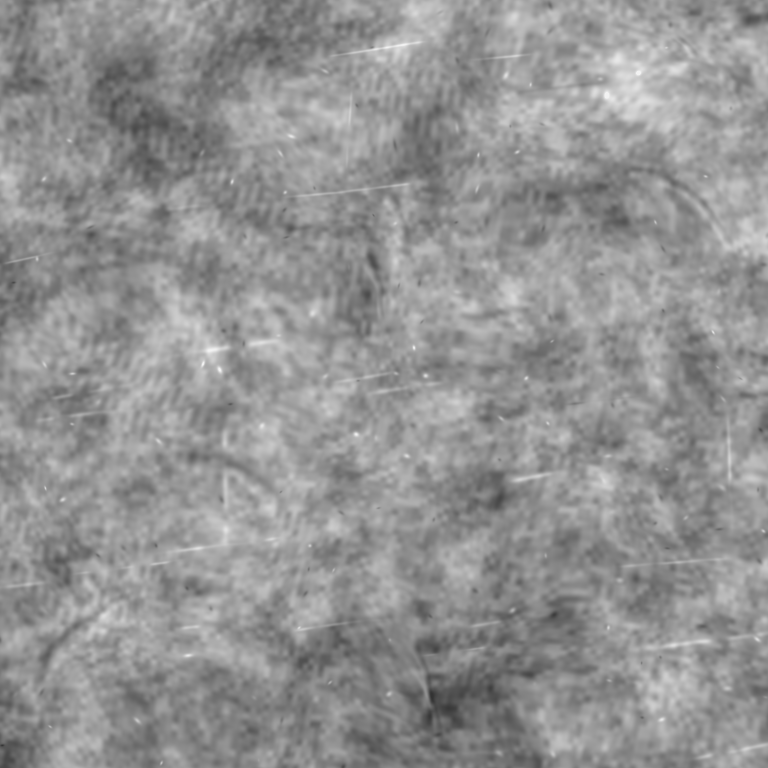
This texture is drawn by a WebGL 1 fragment shader. Its source:

```glsl
precision highp float;
uniform vec2 u_resolution;

#define BASE_TONE 0.566
#define MOTTLE 0.150
#define STREAK_AMOUNT 0.075
#define CRACK_DEPTH 0.17
#define CRACK_WIDTH 0.0065
#define SCRATCH_LIGHT 0.15
#define SCRATCH_TILT 0.14
#define SPECK_LIGHT 0.30
#define SPECK_GRID 26.0
#define CRACKS 12
#define SCRATCHES 28

float hash(vec2 p) {
  return fract(sin(dot(p, vec2(127.1, 311.7))) * 43758.5453);
}

vec2 hash2(vec2 p) {
  return vec2(hash(p), hash(p + 57.3));
}

mat2 rotation(float angle) {
  float c = cos(angle), s = sin(angle);
  return mat2(c, -s, s, c);
}

// Value noise centred on zero
float noise(vec2 p) {
  vec2 cell = floor(p), f = fract(p);
  f = f * f * (3.0 - 2.0 * f);
  float low = mix(hash(cell), hash(cell + vec2(1.0, 0.0)), f.x);
  float high = mix(hash(cell + vec2(0.0, 1.0)), hash(cell + 1.0), f.x);
  return mix(low, high, f.y) - 0.5;
}

// Cloudy patches down to fine grain, nearly equal in strength
float mottle(vec2 p) {
  float sum = 0.0;
  vec2 q = p * 3.2 + 4.7;
  for (int i = 0; i < 6; i++) {
    sum += noise(q);
    q = rotation(0.9) * q * 2.08 + 11.3;
  }
  return sum;
}

// Curved dark grooves, each with a pale rim on its inner side
float cracks(vec2 p) {
  float sum = 0.0;
  for (int i = 0; i < CRACKS; i++) {
    vec2 id = vec2(float(i) + 1.0, 3.7);
    vec2 fromCentre = p - hash2(id);
    float radius = mix(0.06, 0.20, hash(id + 2.1));
    float facing = mix(-0.5, 2.4, hash(id + 5.9));
    float span = mix(0.45, 0.9, hash(id + 8.3));
    float dist = length(fromCentre);
    float along = dot(fromCentre, vec2(cos(facing), sin(facing))) / max(dist, 0.001);
    float mask = smoothstep(cos(span), cos(span * 0.35), along);
    float wear = smoothstep(-0.3, 0.35, noise(p * 17.0 + id));
    float width = CRACK_WIDTH * mix(0.5, 1.3, wear);
    float groove = (dist - radius) / width;
    float rim = (dist - radius) / width + 2.2;
    sum += mask * (0.45 * exp(-rim * rim) - (0.35 + 0.65 * wear) * exp(-groove * groove));
  }
  return sum;
}

// Pale broken lines, mostly rising gently to the right
float scratches(vec2 p) {
  float sum = 0.0;
  for (int i = 0; i < SCRATCHES; i++) {
    vec2 id = vec2(float(i) + 1.0, 19.4);
    float upright = step(0.86, hash(id + 6.2));
    float angle = SCRATCH_TILT + 0.14 * (hash(id + 1.3) - 0.5) + 1.43 * upright;
    vec2 q = rotation(angle) * (p - hash2(id));
    float halfLength = mix(0.02, 0.12, hash(id + 4.4));
    float width = mix(0.0016, 0.0038, hash(id + 7.7));
    float body = exp(-q.y * q.y / (width * width));
    float ends = 1.0 - smoothstep(0.5, 1.0, abs(q.x) / halfLength);
    float gaps = smoothstep(-0.3, 0.3, noise(p * 48.0 + id));
    float tone = mix(-0.6, 1.0, step(0.2, hash(id + 9.1)));
    sum += body * ends * gaps * tone;
  }
  return sum;
}

// Scattered bright chips and a few dark pits
float specks(vec2 p) {
  vec2 q = p * SPECK_GRID, cell = floor(q);
  float chance = hash(cell + 71.0);
  vec2 offset = fract(q) - mix(vec2(0.25), vec2(0.75), hash2(cell));
  offset = rotation(6.28 * hash(cell + 5.0)) * offset * vec2(1.0, 1.7);
  float radius = mix(0.06, 0.15, hash(cell + 13.0));
  float dot_ = exp(-dot(offset, offset) / (radius * radius));
  return dot_ * (step(0.86, chance) * hash(cell + 23.0) - 0.45 * step(chance, 0.08));
}

void main() {
  vec2 p = gl_FragCoord.xy / u_resolution.y;
  vec2 warp = vec2(noise(p * 9.0), noise(p * 9.0 + 31.0));
  vec2 bent = p + 0.035 * warp + 0.006 * vec2(noise(p * 40.0), noise(p * 40.0 + 8.0));

  float tone = BASE_TONE + 0.05 * (p.x - 0.5);
  tone += MOTTLE * mottle(p + 0.025 * warp);
  tone += STREAK_AMOUNT * noise(rotation(SCRATCH_TILT) * p * vec2(14.0, 105.0));

  // Stained hollows and chalky crusts
  tone -= 0.09 * smoothstep(0.12, 0.42, noise(bent * 11.0 + 63.0));
  float crust = smoothstep(0.05, 0.4, noise(bent * 7.0 + 27.0));
  tone += crust * (0.04 + 0.16 * noise(bent * 75.0));

  tone += CRACK_DEPTH * cracks(bent);
  tone += SCRATCH_LIGHT * scratches(p + 0.004 * warp);
  tone += SPECK_LIGHT * specks(bent);
  gl_FragColor = vec4(vec3(clamp(tone, 0.2, 0.95)), 1.0);
}
```
